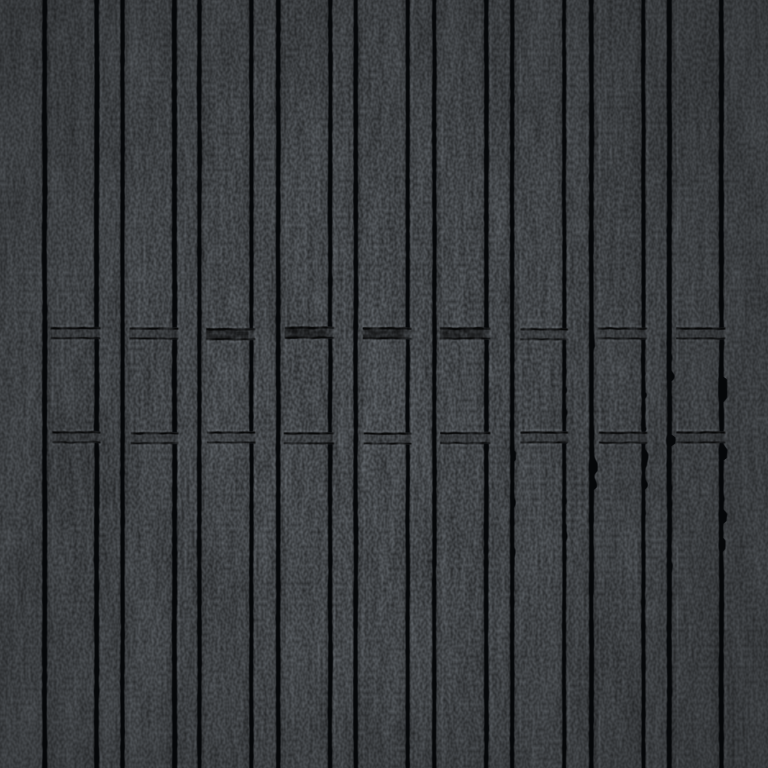
Give the GLSL for this texture, as a WebGL 1 fragment shader.

```glsl
precision highp float;
// Charcoal board carved with nine tall panels: each has a dark groove on both
// sides and two short cross notches. Columns come from a clamped repeat, while
// gradient noise supplies the brushed grain, ragged edges and chipped grooves.

uniform vec2 u_resolution;

float hash(vec2 p) {
  return fract(sin(dot(p, vec2(127.1, 311.7))) * 43758.5);
}

vec2 gradient(vec2 cell) {
  float angle = 6.2832 * hash(cell);
  return vec2(cos(angle), sin(angle));
}

float noise(vec2 p) {
  vec2 i = floor(p), f = fract(p);
  vec2 w = f * f * f * (f * (f * 6.0 - 15.0) + 10.0);
  float a = dot(gradient(i), f);
  float b = dot(gradient(i + vec2(1, 0)), f - vec2(1, 0));
  float c = dot(gradient(i + vec2(0, 1)), f - vec2(0, 1));
  float d = dot(gradient(i + vec2(1, 1)), f - vec2(1, 1));
  return mix(mix(a, b, w.x), mix(c, d, w.x), w.y);
}

// Soft-edged line of the given half width around d = 0
float line(float d, float halfWidth, float soft) {
  return 1.0 - smoothstep(halfWidth - soft, halfWidth + soft, abs(d));
}

// Groove coverage; id seeds its wobble, wear adds chips
float groove(float d, float y, float id, float wear, float soft) {
  float wobble = 0.0008 * noise(vec2(id * 7.3, y * 14.0));
  float ragged = 0.0009 * noise(vec2(id * 3.7, y * 95.0));
  float chip = 0.005 * wear * smoothstep(0.1, 0.4, noise(vec2(id * 5.3, y * 48.0)));
  float halfWidth = 0.0029 + 0.0007 * (hash(vec2(id, 4.0)) - 0.5) + ragged + 0.5 * chip;
  return line(d + wobble - 0.4 * chip, halfWidth, soft);
}

void main() {
  vec2 p = gl_FragCoord.xy / u_resolution;
  float soft = 0.7 / min(u_resolution.x, u_resolution.y) + 0.0005;

  // Column index and distance from its left groove
  float column = clamp(floor((p.x - 0.0573) / 0.1017 + 0.2), 0.0, 8.0);
  float x = p.x - 0.0573 - column * 0.1017;
  x += 0.0022 * (hash(vec2(column, 2.0)) - 0.5);
  float rightX = x - 0.0677;
  float panel = smoothstep(0.0, 0.004, x) * (1.0 - smoothstep(-0.004, 0.0, rightX));

  // Broad light, fading towards the corners
  vec2 fromGlow = (p - vec2(0.46, 0.48)) * vec2(1.0, 0.85);
  float glow = exp(-3.2 * dot(fromGlow, fromGlow));
  float shade = 0.205 + 0.085 * glow;
  shade += 0.025 * noise(p * vec2(9.0, 4.0)) + 0.02 * noise(p * vec2(38.0, 6.0));
  shade += 0.012 * (hash(vec2(column, 9.0)) - 0.5) * panel;

  // Brushed vertical fibres and fine speckle
  float fibre = noise(p * vec2(230.0, 32.0)) + 0.7 * noise(p * vec2(120.0, 9.0));
  float speckle = noise(p * vec2(300.0, 210.0) + 17.0);
  shade += (0.055 * fibre + 0.12 * speckle) * (0.45 + 0.65 * glow);

  // Shadow beside the grooves and worn pale rims
  float patchy = 0.6 + 0.9 * noise(vec2(column * 9.1, p.y * 23.0));
  shade *= 1.0 - 0.22 * exp(-abs(x) * 190.0) - 0.18 * exp(-abs(rightX) * 190.0);
  shade += (0.02 + 0.005 * column) * patchy * line(x - 0.0105, 0.0012, soft);
  shade += 0.05 * patchy * line(rightX - 0.0055, 0.0014, soft);
  shade += 0.03 * patchy * line(x + 0.0055, 0.0012, soft);

  // Two cross notches per panel, each worn differently
  float upper = step(0.498, p.y);
  vec2 notchId = vec2(column, upper + 20.0);
  float y = p.y - mix(0.430, 0.566, upper) - 0.002 * (hash(notchId) - 0.5);
  y += 0.0012 * noise(vec2(p.x * 70.0, upper * 5.0));
  float start = 0.007 + 0.004 * hash(notchId + 3.0);
  float span = smoothstep(start - soft, start + soft, x)
             * (1.0 - smoothstep(0.071, 0.0745, x));
  float inside = span * line(y, 0.0075, soft);
  float onPanel = 1.0 - smoothstep(-0.006, -0.002, rightX);
  float blackened = upper * line(column - 3.5, 1.8, 0.5);
  float scuff = 0.5 + noise(p * vec2(90.0, 160.0));
  shade *= 1.0 - inside * onPanel * (0.12 + 0.5 * blackened * clamp(scuff + 0.2, 0.0, 1.0));
  float cut = line(y - 0.0062, 0.0013, soft) + 0.8 * line(y + 0.0066, 0.0012, soft);
  shade *= 1.0 - span * clamp(cut * (0.4 + 0.7 * scuff), 0.0, 0.9);
  shade += 0.045 * span * (line(y - 0.0095, 0.001, soft) + 0.6 * line(y + 0.0098, 0.001, soft));

  // Grooves; notches bridge the right one, chips gather at the lower right
  float wear = smoothstep(5.0, 7.0, column)
             * smoothstep(0.22, 0.34, p.y) * (1.0 - smoothstep(0.5, 0.58, p.y));
  float leftGroove = groove(x, p.y, column * 2.0 + 1.0, wear, soft);
  float rightGroove = groove(rightX, p.y, column * 2.0 + 2.0, wear, soft);
  float dark = max(leftGroove, rightGroove * (1.0 - 0.85 * inside));

  vec3 board = max(shade, 0.03) * vec3(0.95, 1.0, 1.05);
  vec3 grooveBlack = vec3(0.02, 0.028, 0.037);
  gl_FragColor = vec4(mix(board, grooveBlack, dark), 1.0);
}
```
